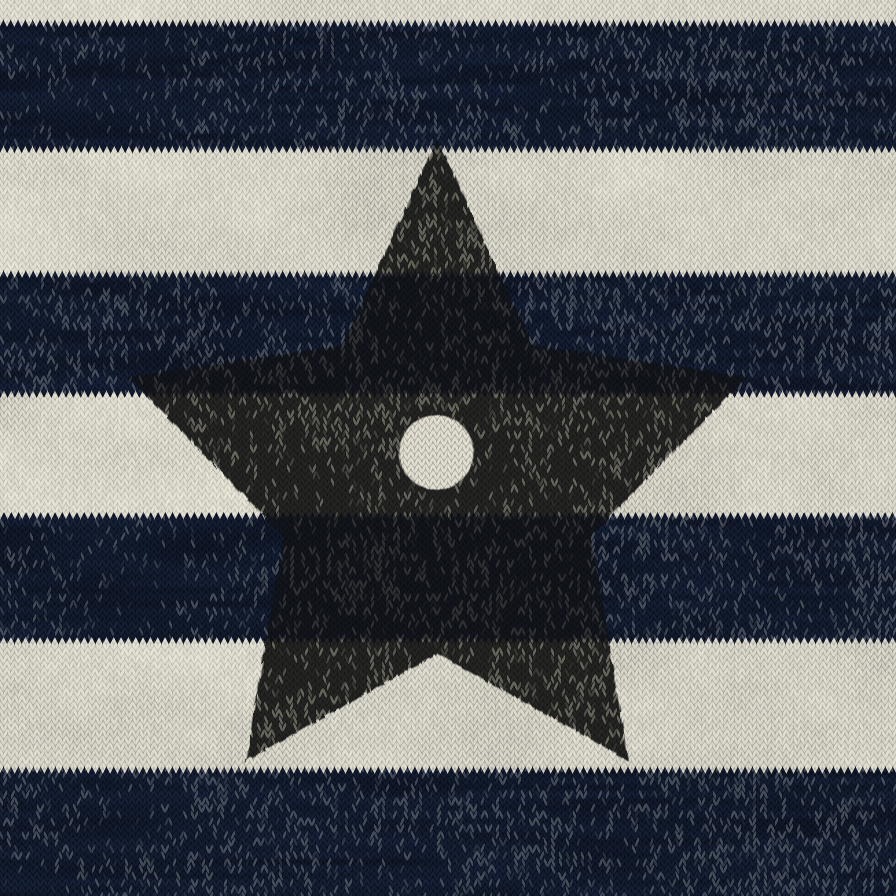
Write a Shadertoy shader that draws this texture.

```glsl
// Striped navy and cream knit with a dark printed star and a round pale centre.

const float PI = 3.14159265;
const vec2 STITCHES = vec2(122.0, 132.0);   // columns and rows over the canvas
const float TOOTH = 0.008;                  // height of the zigzag stripe edges
const float SOFT = 0.0014;                  // half width of smoothed edges
const int EDGE_COUNT = 7;
const float STRIPE_EDGES[EDGE_COUNT] = float[](0.1405, 0.285, 0.4245, 0.560, 0.694, 0.833, 0.974);

const vec2 STAR_CENTER = vec2(0.488, 0.461);
const vec2 STAR_RADIUS = vec2(0.363, 0.383);
const float STAR_INNER = 0.497;
const vec2 DOT_CENTER = vec2(0.487, 0.495);
const float DOT_RADIUS = 0.0415;

const vec3 CREAM = vec3(0.885, 0.872, 0.825);
const vec3 CREAM_GAP = vec3(0.64, 0.63, 0.59);
const vec3 NAVY = vec3(0.075, 0.112, 0.19);
const vec3 NAVY_GAP = vec3(0.035, 0.055, 0.105);
const vec3 NAVY_FLECK = vec3(0.40, 0.43, 0.47);
const vec3 INK = vec3(0.125, 0.127, 0.122);
const vec3 INK_NAVY = vec3(0.062, 0.073, 0.098);
const vec3 INK_FLECK = vec3(0.54, 0.53, 0.48);

float hash(vec2 p) {
    vec3 q = fract(vec3(p.xyx) * 0.1031);
    q += dot(q, q.yzx + 33.33);
    return fract((q.x + q.y) * q.z);
}

float noise(vec2 p) {
    vec2 i = floor(p), f = fract(p);
    f = f * f * (3.0 - 2.0 * f);
    return mix(mix(hash(i), hash(i + vec2(1, 0)), f.x),
               mix(hash(i + vec2(0, 1)), hash(i + vec2(1, 1)), f.x), f.y);
}

float fbm(vec2 p) {
    float sum = 0.0, weight = 0.5;
    for (int i = 0; i < 4; i++) {
        sum += weight * noise(p);
        p = p * 2.03 + 17.0;
        weight *= 0.5;
    }
    return sum / 0.9375;
}

float inside(float distance) {
    return 1.0 - smoothstep(-SOFT, SOFT, distance);
}

// Signed distance to a five-pointed star, folded onto one half point.
float starDistance(vec2 uv) {
    vec2 p = (uv - STAR_CENTER) / STAR_RADIUS;
    float angle = abs(mod(atan(p.x, p.y) + PI / 5.0, 2.0 * PI / 5.0) - PI / 5.0);
    vec2 folded = length(p) * vec2(sin(angle), cos(angle));
    vec2 tip = vec2(0.0, 1.0);
    vec2 side = STAR_INNER * vec2(sin(PI / 5.0), cos(PI / 5.0)) - tip;
    return dot(folded - tip, normalize(vec2(-side.y, side.x))) * STAR_RADIUS.x;
}

// One at navy stripes, zero at cream ones.
float navyMask(float y) {
    float mask = 1.0;
    for (int i = 0; i < EDGE_COUNT; i++) {
        float above = smoothstep(-SOFT, SOFT, y - STRIPE_EDGES[i]);
        mask += (i % 2 == 0 ? -1.0 : 1.0) * above;
    }
    return mask;
}

void mainImage(out vec4 fragColor, in vec2 fragCoord) {
    vec2 uv = fragCoord / iResolution.xy;
    vec2 thread = uv + 0.0012 * (vec2(noise(uv * 24.0), noise(uv * 24.0 + 50.0)) - 0.5);

    // Slanted loop legs form rows of small V stitches.
    float column = thread.x * STITCHES.x;
    float chevron = abs(fract(column) - 0.5) * 2.0;
    vec2 leg = vec2(column * 2.0, thread.y * STITCHES.y - 0.9 * chevron);
    vec2 cell = floor(leg);
    vec2 local = fract(leg) - 0.5;
    float yarn = 1.0 - smoothstep(0.28, 0.62, length(local * vec2(0.75, 1.1)));
    float grain = hash(cell + 7.0);

    // Uneven cloth: sparser and more flecked towards the right.
    float cloud = fbm(uv * vec2(7.0, 11.0));
    float wear = clamp(cloud + 0.22 * (uv.x - 0.5), 0.0, 1.0);
    float streak = noise(vec2(uv.x * 9.0, uv.y * STITCHES.y));

    // Base stripes.
    float navy = navyMask(uv.y + TOOTH * (chevron - 0.5));
    float openness = (1.0 - yarn) * (0.35 + 0.65 * wear);
    vec3 creamCloth = mix(CREAM, CREAM_GAP, openness);
    creamCloth *= 0.985 + 0.05 * (grain - 0.5) + 0.10 * (0.5 - wear);
    vec3 navyCloth = mix(NAVY_GAP, NAVY, yarn) * (0.82 + 0.36 * streak);
    float navyFleck = smoothstep(0.98 - 0.62 * wear, 1.12 - 0.45 * wear, grain);
    navyCloth = mix(navyCloth, NAVY_FLECK, 0.6 * navyFleck * yarn);
    vec3 color = mix(creamCloth, navyCloth, navy);

    // Ink lets pale yarn glint through, most of all on the cream stripes.
    vec3 printed = mix(INK, INK_NAVY, navy) * (0.72 + 0.4 * yarn);
    float inkFleck = smoothstep(0.92 - 0.5 * wear, 1.08 - 0.4 * wear, grain);
    printed = mix(printed, INK_FLECK, inkFleck * yarn * mix(0.65, 0.24, navy));
    float ragged = 0.0025 * (grain - 0.5);
    color = mix(color, printed, inside(starDistance(uv) + ragged));

    // Unprinted round centre.
    vec3 dotCloth = mix(CREAM, CREAM_GAP, 0.9 * (1.0 - yarn));
    color = mix(color, dotCloth, inside(length(uv - DOT_CENTER) - DOT_RADIUS + 0.4 * ragged));

    fragColor = vec4(clamp(color, 0.0, 1.0), 1.0);
}
```
